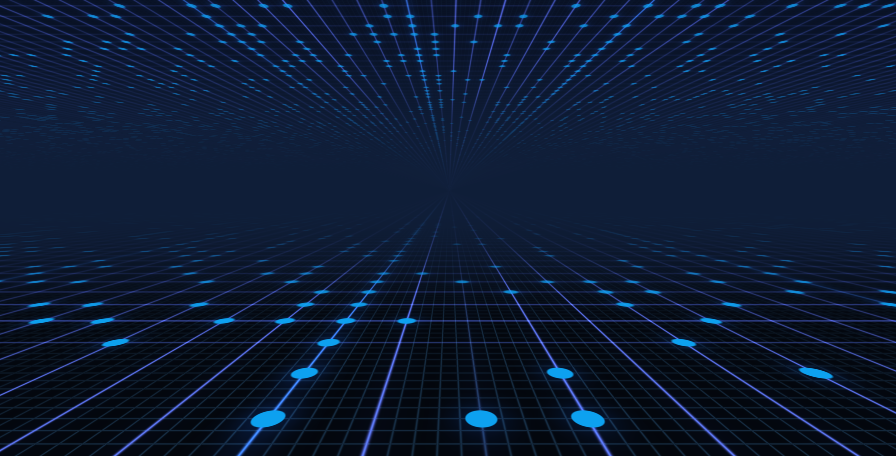
Reproduce this background procedurally as a WebGL 1 fragment shader.

```glsl
precision highp float;
// Two glowing grid planes, a floor and a higher ceiling, meet at a hazy horizon.
// Each pixel is projected to plane cells; lines and dots are drawn in cell units
// and widened by the pixel footprint so that they melt into haze far away.
uniform vec2 u_resolution;

float hash(vec2 p) {
  return fract(sin(dot(p, vec2(41.3, 289.1))) * 4375.85);
}

// Soft line at every integer of x, with half width w and pixel footprint f.
float gridLine(float x, float w, float f) {
  float d = abs(fract(x + 0.5) - 0.5);
  float a = max(w, 0.75 * f);
  float sharp = exp(-d * d / (a * a)) * w / a;
  return mix(sharp, 1.77 * w, smoothstep(0.3, 0.8, f));
}

// Columns that carry an almost unbroken stream of dots.
float streamColumn(float c) {
  return max(step(abs(c + 2.0), 0.1), step(abs(abs(c + 1.5) - 9.5), 0.1));
}

// Whether the crossing at this cell holds a lit dot.
float litDot(vec2 cell, float isFloor) {
  float stream = streamColumn(cell.x);
  float chance = mix(0.17 + 0.1 * hash(cell.xx), 0.82, stream);
  float lit = step(hash(cell + 7.0 * isFloor), chance);
  // The nearest floor rows hold pairs, given as centre and half gap.
  if (isFloor > 0.5 && cell.y < 8.5) {
    vec2 pair = cell.y < 4.5 ? vec2(0.5) :
                cell.y < 5.5 ? vec2(2.5, 1.5) : vec2(-1.0, 5.0 - abs(cell.y - 7.0));
    float paired = step(abs(abs(cell.x - pair.x) - pair.y), 0.1);
    float extra = step(6.5, cell.y) * lit;
    lit = max(max(paired, extra), step(abs(cell.x + 2.0), 0.1));
    lit *= step(3.5, cell.y);
  }
  return lit;
}

void main() {
  float px = 1.0 / u_resolution.y;
  vec2 p = (gl_FragCoord.xy - vec2(0.5 * u_resolution.x, 0.0)) * px - vec2(0.003, 0.582);
  float isFloor = step(p.y, 0.0);
  float dy = max(abs(p.y), 0.002);
  float slope = p.x / dy;
  float depth = 1.0 / dy;

  // Plane coordinates and the size of one pixel in them.
  vec2 size = mix(vec2(0.13, 0.15), vec2(0.467, 0.5), isFloor);
  vec2 offset = mix(vec2(0.035, 0.0675), vec2(0.14, 0.0), isFloor);
  vec2 uv = (vec2(slope, depth) - offset) / size;
  vec2 foot = px * depth * vec2(sqrt(1.0 + slope * slope), depth) / size;
  vec2 cell = floor(uv + 0.5);
  vec2 local = uv - cell;
  float stream = streamColumn(cell.x);

  // Dark plane that fades into the horizon haze.
  vec3 haze = vec3(0.06, 0.118, 0.22);
  vec3 ground = mix(vec3(0.03, 0.062, 0.135), vec3(0.012, 0.025, 0.05), isFloor);
  float near = smoothstep(0.03, mix(0.4, 0.3, isFloor), dy);
  vec3 color = mix(haze, ground, near);

  // Broad blue glow along the columns.
  float halo = exp(-local.x * local.x * 14.0);
  color += vec3(0.008, 0.03, 0.075) * halo * near * (0.3 + 0.7 * stream);

  // Fine grid, five squares to a cell.
  float fine = max(gridLine(uv.x * 5.0, 0.055, foot.x * 5.0),
                   gridLine(uv.y * 5.0, 0.055, foot.y * 5.0));
  color += vec3(0.08, 0.16, 0.22) * fine * near * mix(0.35, 0.9, isFloor);

  // Rays to the vanishing point; they outlast the haze around the centre.
  float rayFade = max(smoothstep(0.02, 0.28, dy), 0.55 * exp(-0.7 * abs(slope)));
  float rayTone = 0.45 + 0.55 * hash(vec2(cell.x, 3.0));
  rayTone = mix(rayTone, mix(0.85, 0.15, step(abs(cell.x), 0.1)), isFloor);
  vec3 rayColor = mix(vec3(0.33, 0.36, 0.82), vec3(0.16, 0.45, 0.85), stream * 0.7);
  float ray = gridLine(uv.x, mix(0.045, 0.02, isFloor), foot.x);
  color += rayColor * ray * rayFade * max(rayTone, 0.8 * stream) * mix(0.75, 1.0, isFloor);

  // Cross lines, absent from the nearest floor rows.
  float cross = gridLine(uv.y, 0.03, foot.y);
  float rowFade = mix(0.4, 0.9 * smoothstep(5.2, 7.0, uv.y), isFloor);
  color += vec3(0.27, 0.32, 0.75) * cross * near * rowFade;

  // Lit dots, round on the plane, with a faint glow around them.
  float lit = litDot(cell, isFloor);
  float radius = mix(0.18, 0.15, isFloor);
  vec2 spread = clamp(foot * 0.8, vec2(radius), vec2(0.5));
  float edge = clamp(max(foot.x, foot.y) / radius * 0.6, 0.06, 0.5);
  float dotShape = 1.0 - smoothstep(1.0 - edge, 1.0 + edge, length(local / spread));
  float dim = sqrt(radius * radius / (spread.x * spread.y));
  float dotFade = smoothstep(0.03, 0.3, dy) * mix(0.72, 1.0, isFloor);
  color += vec3(0.01, 0.05, 0.12) * lit * exp(-dot(local, local) * 12.0) * near;
  color = mix(color, vec3(0.05, 0.63, 0.94), lit * dotShape * dim * dotFade);

  gl_FragColor = vec4(color, 1.0);
}
```
